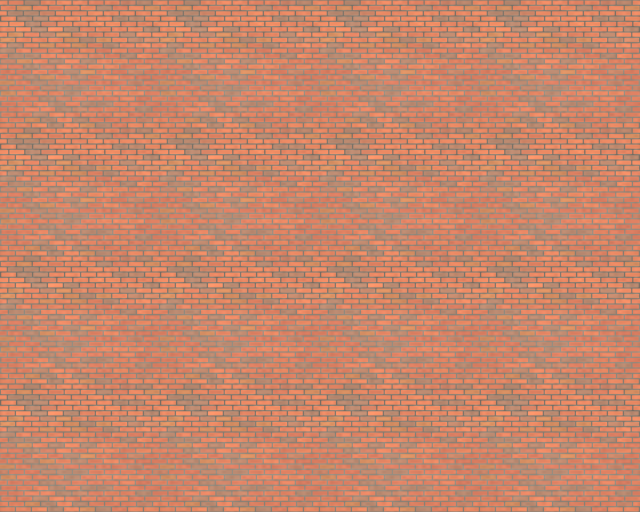
Give the GLSL for this texture, as a WebGL 1 fragment shader.

```glsl
precision highp float;
uniform vec2 u_resolution;

#define PANELS 4.0
#define PANEL_BRICKS vec2(10.0, 24.0)
#define JOINT vec2(0.075, 0.23)
#define SOFTNESS 1.15
#define ROW_SHIFT 0.10
#define BROWN_SHARE 0.22
#define GRAIN 0.10
#define RED vec3(0.86, 0.495, 0.385)
#define ORANGE vec3(0.96, 0.565, 0.40)
#define BROWN vec3(0.71, 0.54, 0.445)
#define OCHRE vec3(0.83, 0.57, 0.385)
#define MORTAR vec3(0.55, 0.525, 0.48)

const float TAU = 6.28319;

float hash(vec2 p) {
  return fract(sin(dot(p, vec2(127.1, 311.7))) * 43758.5453);
}

// Value noise that wraps after a whole number of cells
float wrapNoise(vec2 p, vec2 period) {
  vec2 cell = floor(p);
  vec2 f = fract(p);
  f = f * f * (3.0 - 2.0 * f);
  vec2 a = mod(cell, period);
  vec2 b = mod(cell + 1.0, period);
  return mix(mix(hash(a), hash(vec2(b.x, a.y)), f.x),
             mix(hash(vec2(a.x, b.y)), hash(b), f.x), f.y);
}

// Running length of brick face, used for exact box filtering
vec2 faceLength(vec2 x) {
  vec2 face = 1.0 - JOINT;
  return floor(x) * face + clamp(fract(x) - 0.5 * JOINT, vec2(0.0), face);
}

float faceCoverage(vec2 local, vec2 footprint) {
  vec2 span = faceLength(local + 0.5 * footprint) - faceLength(local - 0.5 * footprint);
  vec2 cover = span / footprint;
  return cover.x * cover.y;
}

vec3 brickColor(vec2 id, float band) {
  float tone = hash(id + 3.7);
  float kind = hash(id + 41.3);
  float patchTone = wrapNoise(id / vec2(2.5, 3.0), PANEL_BRICKS / vec2(2.5, 3.0));
  float rowTone = hash(vec2(id.y, 17.0)) - 0.5;

  float warmth = 0.45 + 0.8 * (tone - 0.5) + 0.35 * rowTone + 0.2 * band;
  vec3 color = mix(RED, ORANGE, clamp(warmth, 0.0, 1.0));

  // Fired brown bricks gather in patches, ochre ones are rarer
  float brownLimit = BROWN_SHARE * (0.4 + 1.2 * patchTone);
  float brown = 1.0 - smoothstep(brownLimit - 0.08, brownLimit + 0.08, kind);
  color = mix(color, BROWN, 0.9 * brown);
  color = mix(color, OCHRE, 0.8 * step(0.94, kind));
  return color * (0.97 + 0.06 * patchTone);
}

void main() {
  vec2 uv = gl_FragCoord.xy / u_resolution;
  vec2 count = PANELS * PANEL_BRICKS;
  vec2 p = uv * count;
  vec2 grainPoint = p * vec2(4.0, 2.0);

  // Running bond with a slight shift of each course
  float row = mod(floor(p.y), PANEL_BRICKS.y);
  p.x += 0.5 * mod(row, 2.0) + ROW_SHIFT * (hash(vec2(row, 5.0)) - 0.5);
  vec2 id = mod(floor(p), PANEL_BRICKS);
  vec2 local = fract(p);

  // Brighter courses with deeper joints near the top of each panel
  float band = cos(TAU * ((row + 0.5) / PANEL_BRICKS.y - 0.82));
  float grain = wrapNoise(grainPoint, PANEL_BRICKS * vec2(4.0, 2.0)) - 0.5;

  vec3 face = brickColor(id, band) * (1.0 + GRAIN * grain);
  float upright = smoothstep(0.35, 0.48, abs(local.x - 0.5));
  float depth = 0.06 * band + 0.10 * upright * max(band, 0.0);
  vec3 mortar = MORTAR * (1.0 - depth + GRAIN * grain);

  float cover = faceCoverage(local, SOFTNESS * count / u_resolution);
  gl_FragColor = vec4(mix(mortar, face, cover), 1.0);
}
```
